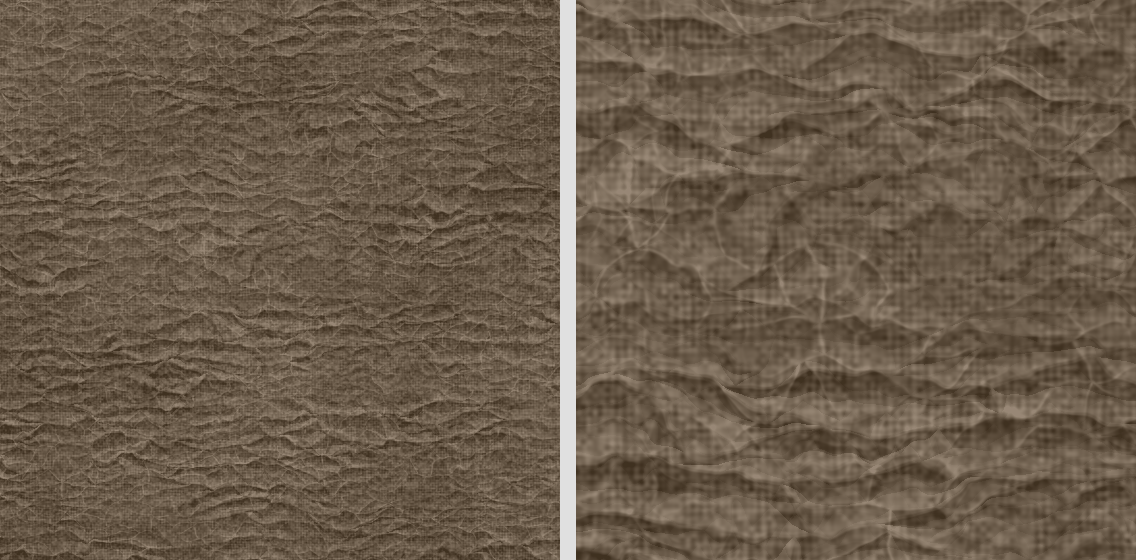
Left, the full canvas; right, a detail of the centre.
Write a Shadertoy shader that draws this texture.

```glsl
// Worn brown leather: stretched wrinkles, pale creases and a fine woven grain.

float hash(vec2 p) {
    return fract(sin(dot(p, vec2(127.1, 311.7))) * 43758.5453);
}

vec2 hash2(vec2 p) {
    return vec2(hash(p), hash(p + 57.3));
}

float noise(vec2 p) {
    vec2 i = floor(p), f = fract(p);
    f = f * f * (3.0 - 2.0 * f);
    return mix(mix(hash(i), hash(i + vec2(1, 0)), f.x),
               mix(hash(i + vec2(0, 1)), hash(i + vec2(1, 1)), f.x), f.y);
}

vec2 noise2(vec2 p) {
    return vec2(noise(p), noise(p + 31.7)) - 0.5;
}

// Nearest cell border: xy = direction towards it, z = distance in canvas units
vec3 cellBorder(vec2 p, vec2 scale) {
    vec2 q = p * scale + scale;
    vec2 cell = floor(q), f = fract(q);
    vec2 nearest = vec2(0.0), nearestCell = vec2(0.0);
    float best = 1e3;
    for (int y = -1; y <= 1; y++)
    for (int x = -1; x <= 1; x++) {
        vec2 g = vec2(x, y);
        vec2 r = g + hash2(cell + g) - f;
        if (dot(r, r) < best) {
            best = dot(r, r);
            nearest = r;
            nearestCell = g;
        }
    }
    vec3 border = vec3(0.0, 0.0, 1e3);
    for (int y = -2; y <= 2; y++)
    for (int x = -2; x <= 2; x++) {
        vec2 g = nearestCell + vec2(x, y);
        vec2 r = g + hash2(cell + g) - f;
        vec2 across = r - nearest;
        if (dot(across, across) > 1e-5) {
            vec2 n = normalize(across);
            float stretch = length(n * scale);
            float d = dot(0.5 * (r + nearest), n) / stretch;
            if (d < border.z) border = vec3(n * scale / stretch, d);
        }
    }
    return border;
}

// Folds are dark below a border, light above it, with a pale crease on the line
float wrinkles(vec2 p, vec2 scale, float fold, float crease, float falloff) {
    vec3 b = cellBorder(p, scale);
    float foldMask = smoothstep(0.15, 0.75, noise(p * vec2(9.0, 16.0) + scale));
    float creaseMask = smoothstep(0.2, 0.8, noise(p * 24.0 + scale.yx));
    float slope = -b.y * exp(-b.z * falloff) * smoothstep(0.0, 0.002, b.z);
    float line = exp(-pow(b.z / 0.0013, 2.0));
    return fold * (0.25 + foldMask) * slope + crease * (0.15 + creaseMask) * line;
}

void mainImage(out vec4 fragColor, in vec2 fragCoord) {
    vec2 uv = fragCoord / iResolution.y;

    // Uneven hide: bend the folds at several sizes
    vec2 p = uv + 0.030 * noise2(uv * vec2(7.0, 9.0))
                + 0.013 * noise2(uv * 28.0)
                + 0.006 * noise2(uv * 85.0);

    float tone = -0.4;
    tone += wrinkles(p, vec2(9.0, 31.0), 1.35, 0.7, 80.0);
    tone += wrinkles(p + 0.37, vec2(25.0, 43.0), 0.9, 1.3, 110.0);
    tone += wrinkles(p + 0.71, vec2(46.0, 62.0), 0.45, 0.7, 150.0);

    // Broad mottling and small worn patches
    tone += 1.0 * (noise(uv * vec2(4.0, 6.0)) - 0.5);
    tone += 1.0 * (noise(p * vec2(38.0, 62.0)) - 0.5);

    // Fine grain: a broken weave over speckle
    vec2 thread = cos(6.2832 * 200.0 * (uv + 0.002 * noise2(uv * 60.0)));
    tone += 0.5 * (thread.x - thread.y) * noise(uv * 90.0);
    tone += 2.1 * (noise(uv * 290.0) - 0.5);
    tone += 0.9 * (noise(mat2(0.7, 0.7, -0.7, 0.7) * uv * vec2(170.0, 170.0)) - 0.5);

    vec3 leather = vec3(0.418, 0.358, 0.291);
    vec3 color = leather + 0.061 * vec3(1.0, 0.98, 0.96) * clamp(tone, -2.8, 2.9);
    fragColor = vec4(color, 1.0);
}
```
